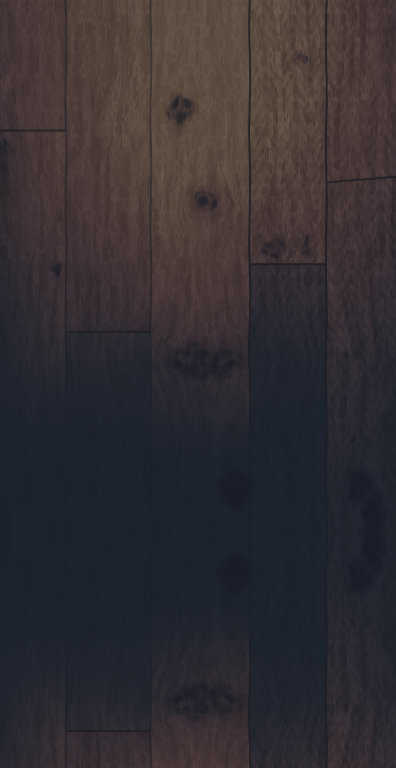
Reproduce this texture procedurally as a Shadertoy shader.

```glsl
float hash(vec2 p) {
    return fract(sin(dot(p, vec2(127.1, 311.7))) * 43758.545);
}

// Cellular noise: x = distance to nearest seed, y = random value of its cell
vec2 cells(vec2 p) {
    vec2 base = floor(p), best = vec2(9.0, 0.0);
    for (int j = -1; j <= 1; j++)
        for (int i = -1; i <= 1; i++) {
            vec2 c = base + vec2(i, j);
            vec2 seed = c + 0.15 + 0.7 * vec2(hash(c), hash(c + 57.3));
            float d = length(p - seed);
            if (d < best.x) best = vec2(d, hash(c + 19.7));
        }
    return best;
}

float line(float d, float halfWidth) {
    return 1.0 - smoothstep(halfWidth * 0.3, halfWidth * 1.6, abs(d));
}

vec3 woodColor(float light) {
    vec3 c = mix(vec3(0.112, 0.137, 0.178), vec3(0.23, 0.187, 0.205), smoothstep(0.0, 0.42, light));
    c = mix(c, vec3(0.285, 0.222, 0.218), smoothstep(0.32, 0.62, light));
    return mix(c, vec3(0.365, 0.305, 0.255), smoothstep(0.58, 1.0, light));
}

void mainImage(out vec4 fragColor, in vec2 fragCoord) {
    vec2 p = fragCoord / iResolution.y;
    p.x = fragCoord.x / iResolution.x * 0.517;
    // The boards reflect about a dark band in the lower third
    p.y = 0.308 + abs(p.y - 0.308);

    // Planks, their side seams and end joints
    float edges[4] = float[](0.086, 0.197, 0.326, 0.426);
    float joints[5] = float[](0.83, 0.568, 1.5, 0.656, 0.766);
    int plank = 0;
    float seam = 0.0;
    for (int i = 0; i < 4; i++) {
        if (p.x > edges[i]) plank = i + 1;
        float wobble = 0.0006 * sin(p.y * 45.0 + float(i));
        seam = max(seam, line(p.x - edges[i] + wobble, 0.0013) * (i > 1 ? 0.75 : 0.45));
    }
    float joint = joints[plank];
    float slope = plank == 4 ? 0.08 * (p.x - 0.47) : 0.0;
    float below = 1.0 - smoothstep(-0.001, 0.001, p.y - joint - slope);
    seam = max(seam, line(p.y - joint - slope, 0.0014) * 0.65);
    float id = float(plank) + 5.0 * below;

    // Broad light: warm at the top centre, sinking into blue shadow
    float light = smoothstep(0.04, 0.59, p.y - 0.308);
    light *= 1.0 - 0.5 * pow(abs(p.x - 0.27) / 0.26, 2.0);
    light *= 0.94 + 0.12 * hash(vec2(id, 3.0));
    if (plank == 1) light *= 0.92 - 0.25 * below;
    if (plank == 2) light += 0.07 * smoothstep(0.36, 0.5, p.y);
    if (plank == 3) light *= 1.0 - 0.5 * below;
    if (plank == 4) light = mix(light * 0.9, light * 0.65 + 0.12, below);
    light += 0.035 * sin(p.x * 31.0 + 2.0 * sin(p.y * 9.0 + id)) * smoothstep(0.0, 0.3, light);

    // Knots as centre and radii, broken into dark cells
    vec4 knots[11] = vec4[](
        vec4(0.236, 0.857, 0.017, 0.019), vec4(0.270, 0.737, 0.017, 0.015),
        vec4(0.355, 0.677, 0.015, 0.011), vec4(0.400, 0.681, 0.006, 0.013),
        vec4(0.397, 0.922, 0.007, 0.007), vec4(0.268, 0.530, 0.055, 0.024),
        vec4(0.307, 0.362, 0.024, 0.026), vec4(0.470, 0.366, 0.016, 0.026),
        vec4(0.488, 0.320, 0.017, 0.044), vec4(0.004, 0.798, 0.011, 0.022),
        vec4(0.074, 0.650, 0.006, 0.008));
    vec2 warp = 0.003 * vec2(sin(p.y * 190.0 + 3.0 * sin(p.x * 120.0)), sin(p.x * 170.0 + p.y * 90.0));
    vec2 spot = cells((p + warp * 0.6) * vec2(88.0, 62.0));
    float speck = 1.0 - smoothstep(0.28, 0.62, spot.x);
    float knot = 0.0, halo = 0.0, bend = 0.0;
    for (int i = 0; i < 11; i++) {
        float d = length((p + warp - knots[i].xy) / knots[i].zw);
        float core = 1.0 - smoothstep(0.65, 1.2, d);
        float solid = i > 5 && i < 9 ? 0.75 : 0.25;
        knot = max(knot, core * mix(speck * (0.5 + 0.5 * spot.y), 1.0, solid));
        halo = max(halo, exp(-0.35 * d * d));
        bend += exp(-0.25 * d * d) * (p.x - knots[i].x);
    }

    // Figure, long streaks and short pores running along the boards
    float x = p.x - 0.55 * bend + 0.004 * sin(p.y * 14.0 + id * 4.0);
    float streak = cells(vec2(x * 150.0 + id * 17.0, p.y * 9.0)).y - 0.5;
    vec2 pore = cells(vec2(x * 270.0 + id * 31.0, p.y * 62.0));
    float figure = sin(x * 210.0 + 5.0 * sin(p.y * 11.0 + id) + 2.0 * sin(p.y * 37.0 + x * 60.0));
    float ripple = plank > 2 ? sin(p.y * 330.0 + 4.0 * sin(x * 160.0)) : 0.0;
    float grain = 0.08 * streak + 0.13 * (pore.y - 0.5) + 0.022 * figure + 0.022 * ripple;
    grain -= 0.09 * (1.0 - smoothstep(0.1, 0.4, pore.x)) * step(0.6, pore.y);
    grain *= plank > 2 ? 1.35 : 1.0;

    light = max(light * (1.0 - 0.28 * halo), 0.0);
    vec3 color = woodColor(light + 0.35 * grain * smoothstep(0.0, 0.3, light));
    color *= 1.0 + grain * (0.35 + 0.65 * smoothstep(0.0, 0.35, light));

    // Dark details
    color = mix(color, vec3(0.085, 0.098, 0.135), 0.72 * knot);
    color = mix(color, vec3(0.085, 0.095, 0.125), seam * (0.45 + 0.55 * smoothstep(0.0, 0.3, light)));
    fragColor = vec4(color, 1.0);
}
```
